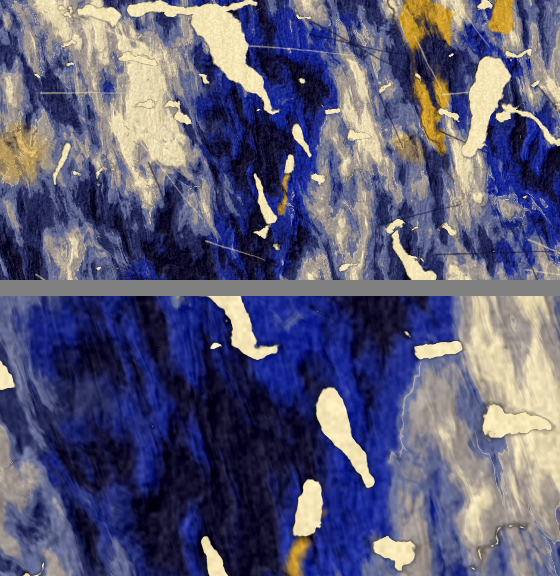
Top, the full canvas; bottom, a detail of the centre.
Give the GLSL for this texture, as a WebGL 1 fragment shader.

```glsl
precision highp float;
// Abstract painting: scraped ultramarine, slate and cream paint with gold and scratches.
uniform vec2 u_resolution;

const vec3 INK = vec3(0.06, 0.05, 0.16);
const vec3 NAVY = vec3(0.15, 0.17, 0.35);
const vec3 ULTRAMARINE = vec3(0.09, 0.15, 0.58);
const vec3 SLATE = vec3(0.38, 0.41, 0.57);
const vec3 STONE = vec3(0.62, 0.58, 0.56);
const vec3 CREAM = vec3(0.96, 0.90, 0.72);
const vec3 GOLD = vec3(0.80, 0.61, 0.17);
const vec3 UMBER = vec3(0.24, 0.17, 0.15);

float hash(vec2 p) {
  p = fract(p * vec2(123.34, 456.21));
  p += dot(p, p + 45.32);
  return fract(p.x * p.y);
}

float noise(vec2 p) {
  vec2 i = floor(p), f = fract(p);
  f = f * f * (3.0 - 2.0 * f);
  return mix(mix(hash(i), hash(i + vec2(1, 0)), f.x),
             mix(hash(i + vec2(0, 1)), hash(i + vec2(1, 1)), f.x), f.y);
}

float fbm(vec2 p) {
  float sum = 0.0, amp = 0.5;
  for (int i = 0; i < 6; i++) {
    sum += amp * noise(p);
    p = mat2(1.6, 1.2, -1.2, 1.6) * p + 3.7;
    amp *= 0.5;
  }
  return sum;
}

// Distance to a stroke whose radius runs from ra to rb.
float stroke(vec2 p, vec2 a, vec2 b, float ra, float rb) {
  vec2 d = b - a;
  float h = clamp(dot(p - a, d) / dot(d, d), 0.0, 1.0);
  return length(p - a - d * h) - mix(ra, rb, h);
}

float fill(float d, float blur) { return 1.0 - smoothstep(-blur, blur, d); }

float patchAt(vec2 p, vec2 center, vec2 size) {
  return 1.0 - smoothstep(0.55, 1.1, length((p - center) / size));
}

// Folded paint thickness, drawn out downwards; roughly zero mean, unit spread.
float paintHeight(vec2 p) {
  vec2 q = vec2(p.x + 0.25 * p.y, p.y) * vec2(5.0, 2.8);
  vec2 fold = vec2(fbm(q + 1.3), fbm(q + 8.1));
  float body = fbm(q * 1.3 + 2.6 * fold);
  float drag = fbm(q * vec2(5.0, 2.6) + 5.0 * fold.yx);
  return (body - 0.49) * 7.5 + (drag - 0.49) * 4.5;
}

float creamShapes(vec2 p) {
  float d = stroke(p, vec2(0.47, 0.965), vec2(0.92, 0.985), 0.027, 0.010);
  d = min(d, stroke(p, vec2(0.77, 0.93), vec2(0.84, 0.79), 0.075, 0.052));
  d = min(d, stroke(p, vec2(0.84, 0.79), vec2(1.00, 0.585), 0.046, 0.006));
  d = min(d, stroke(p, vec2(1.02, 0.44), vec2(1.03, 0.40), 0.020, 0.022));
  d = min(d, stroke(p, vec2(0.90, 0.37), vec2(0.97, 0.21), 0.008, 0.024));
  d = min(d, stroke(p, vec2(1.06, 0.53), vec2(1.11, 0.46), 0.021, 0.007));
  d = min(d, stroke(p, vec2(1.76, 0.74), vec2(1.69, 0.46), 0.066, 0.022));
  d = min(d, stroke(p, vec2(1.80, 0.62), vec2(2.00, 0.50), 0.006, 0.013));
  d = min(d, stroke(p, vec2(1.41, 0.15), vec2(1.51, 0.00), 0.010, 0.024));
  d = min(d, stroke(p, vec2(0.30, 0.96), vec2(0.39, 0.95), 0.012, 0.026));
  return min(d, stroke(p, vec2(0.23, 0.48), vec2(0.21, 0.35), 0.013, 0.006));
}

// One small cream chip in some of the cells.
float flecks(vec2 p, float cells) {
  vec2 id = floor(p * cells), f = fract(p * cells) - 0.5;
  float size = 0.20 * hash(id + 4.0) * step(0.72, hash(id));
  return (length(f * vec2(0.7, 1.2)) - size) / cells;
}

void main() {
  vec2 p = gl_FragCoord.xy / u_resolution.y;
  float px = 1.0 / u_resolution.y;
  vec2 wobble = vec2(fbm(p * 9.0), fbm(p * 9.0 + 20.0)) - 0.49;
  vec2 w = p + 0.10 * wobble;
  float h = paintHeight(p);
  float relief = clamp(h - paintHeight(p + vec2(-0.004, 0.005)), -0.8, 0.8);

  // Broad regions of blue and pale paint
  float blue = max(patchAt(w, vec2(1.00, 0.42), vec2(0.22, 0.34)),
                   patchAt(w, vec2(1.08, 0.77), vec2(0.13, 0.20)));
  blue = max(blue, patchAt(w, vec2(1.92, 0.38), vec2(0.25, 0.26)));
  blue = max(blue, 0.8 * smoothstep(0.50, 0.60, fbm(w * 3.5 + 30.0)));
  float dark = patchAt(w, vec2(0.20, 0.80), vec2(0.38, 0.25));
  float pale = patchAt(w, vec2(0.55, 0.58), vec2(0.28, 0.36))
             + fill(stroke(w, vec2(1.67, 0.90), vec2(1.65, 0.0), 0.06, 0.04), 0.04)
             + fill(stroke(w, vec2(0.0, 0.25), vec2(0.2, 0.02), 0.05, 0.06), 0.03);
  float tone = h + 0.15 + 0.6 * pale - 0.9 * blue - 0.5 * dark;

  // Paint colours from deep to light
  vec3 deep = mix(NAVY, ULTRAMARINE, blue);
  vec3 col = mix(INK, deep, smoothstep(-2.4, -1.0, tone));
  col = mix(col, SLATE, smoothstep(-0.7, 0.0, tone));
  col = mix(col, STONE, smoothstep(0.2, 0.8, tone));
  col = mix(col, CREAM, 0.85 * smoothstep(1.1, 2.0, tone));

  // Gold leaf and rusty stains
  float leaf = stroke(w, vec2(1.53, 0.92), vec2(1.57, 0.45), 0.10, 0.012);
  leaf = min(leaf, stroke(w, vec2(1.79, 1.0), vec2(1.80, 0.92), 0.04, 0.03));
  leaf = min(leaf, stroke(w, vec2(1.04, 0.42), vec2(1.01, 0.22), 0.012, 0.008));
  float stain = patchAt(w, vec2(0.06, 0.45), vec2(0.12)) + patchAt(w, vec2(1.45, 0.46), vec2(0.07));
  float gilt = max(fill(leaf, 0.008) * smoothstep(-1.8, -0.6, h), 0.5 * stain);
  col = mix(col, mix(UMBER, GOLD, smoothstep(-1.8, 0.3, h)), gilt);
  col += 0.16 * relief;

  // Pale seams along paint edges
  float seam = fill(abs(h - 0.5) - 0.06, 0.06) * smoothstep(0.48, 0.6, noise(p * 11.0));
  col = mix(col, CREAM, 0.45 * seam);

  // Scratches, mostly falling to the right
  for (int i = 0; i < 22; i++) {
    vec2 id = vec2(float(i), 3.0);
    vec2 a = vec2(2.0 * hash(id), hash(id + 11.0));
    float angle = mix(-1.2, 0.25, hash(id + 23.0));
    vec2 b = a + (0.15 + 0.4 * hash(id + 31.0)) * vec2(cos(angle), sin(angle));
    float line = fill(stroke(p + 0.012 * wobble, a, b, 0.003, 0.001), px);
    col = mix(col, mod(float(i), 2.0) < 0.5 ? INK : CREAM, 0.6 * line);
  }
  float groove = stroke(w, vec2(1.38, 1.0), vec2(1.60, 0.36), 0.004, 0.003);
  col = mix(col, UMBER, 0.8 * fill(groove, 1.5 * px));

  // Flat cream shards and chips with a shaded rim
  float shard = min(creamShapes(w), flecks(w + 0.1 * wobble, 9.0));
  col *= 1.0 - 0.35 * fill(shard - 0.004, 0.005);
  col = mix(col, CREAM + 0.05 * relief, fill(shard, 1.2 * px));

  col += 0.09 * (noise(p * 190.0) - 0.5);
  gl_FragColor = vec4(clamp(col, 0.0, 1.0), 1.0);
}
```
